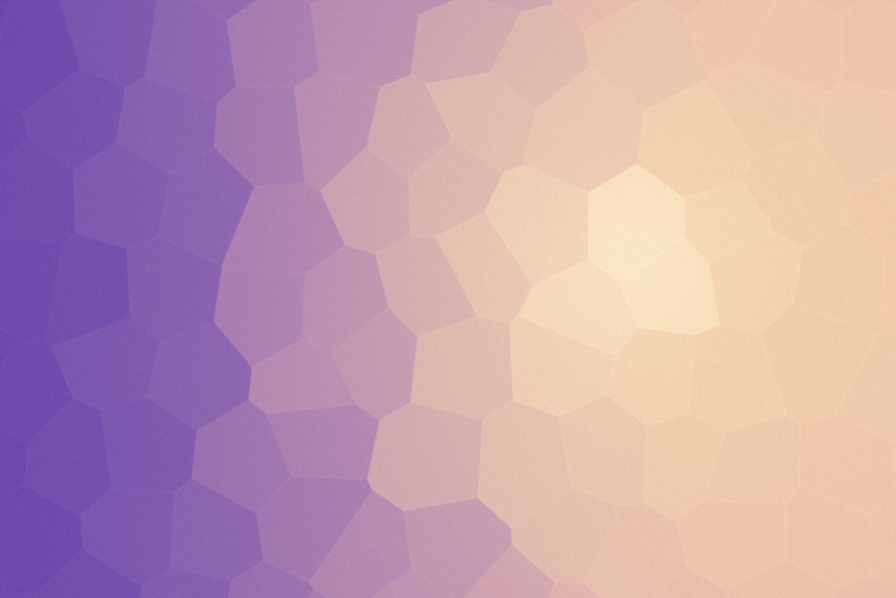
This background is drawn by a WebGL 2 fragment shader. Its source:

```glsl
#version 300 es
precision highp float;

#define SPACING vec2(0.143, 0.141)
#define ORIGIN vec2(0.848, 0.512)
#define JITTER 0.62
#define FLATNESS 0.72
#define CELL_VARIATION 0.055
#define BEND 0.4
#define GLOW_CENTER vec2(1.055, 0.555)
#define GLOW_COLOR vec3(0.985, 0.91, 0.775)
#define WARM_COLOR vec3(0.96, 0.84, 0.69)
#define EDGE_LIGHT 0.012
#define GRAIN 0.018

uniform vec2 u_resolution;
out vec4 fragColor;

float hash(vec2 p) {
  return fract(sin(dot(p, vec2(127.1, 311.7))) * 43758.5453);
}

// Staggered lattice point with a random offset, in units of canvas height
vec2 cellSite(vec2 id) {
  vec2 offset = vec2(hash(id), hash(id + 37.0)) - 0.5;
  vec2 stagger = vec2(0.5 * mod(id.y, 2.0), 0.0);
  return ORIGIN + SPACING * (id + stagger + JITTER * offset);
}

// Violet to peach, with evenly spaced stops
vec3 ramp(float t) {
  vec3 stops[7] = vec3[7](
    vec3(0.42, 0.29, 0.67), vec3(0.47, 0.33, 0.68), vec3(0.57, 0.415, 0.69),
    vec3(0.73, 0.545, 0.69), vec3(0.85, 0.68, 0.685), vec3(0.91, 0.76, 0.685),
    vec3(0.938, 0.787, 0.67));
  float s = clamp(t * 8.0, 0.0, 5.999);
  int i = int(s);
  return mix(stops[i], stops[i + 1], fract(s));
}

// Curved horizontal gradient, rosy upper and lower right, warm glow
vec3 background(vec2 p, float shift) {
  float x = p.x * u_resolution.y / u_resolution.x;
  float dy = p.y - 0.53;
  float bend = BEND * dy * dy * smoothstep(0.2, 0.6, x);
  vec3 color = ramp(x - bend + shift);
  float rosy = 1.6 * dy * dy * smoothstep(0.5, 0.8, x);
  color = mix(color, vec3(0.90, 0.72, 0.66), rosy);
  vec2 g = p - GLOW_CENTER;
  float d2 = dot(g, g);
  color = mix(color, WARM_COLOR, 0.5 * exp(-d2 / 0.15));
  return mix(color, GLOW_COLOR, exp(-d2 / 0.025));
}

// Mostly flat tone of one cell, with a trace of the smooth gradient
vec3 cellColor(vec2 p, vec2 id) {
  float shift = CELL_VARIATION * (hash(id + 71.0) - 0.5);
  vec3 flatTone = background(cellSite(id), shift);
  return mix(background(p, shift), flatTone, FLATNESS);
}

void main() {
  vec2 p = gl_FragCoord.xy / u_resolution.y;
  vec2 base = floor((p - ORIGIN) / SPACING + 0.5);

  // Nearest and second nearest sites
  vec2 nearId = base, nextId = base;
  float nearD = 1e5, nextD = 1e5;
  for (int j = -2; j <= 2; j++) {
    for (int i = -2; i <= 2; i++) {
      vec2 id = base + vec2(i, j);
      vec2 d = p - cellSite(id);
      float dist = dot(d, d);
      if (dist < nearD) {
        nextD = nearD;
        nextId = nearId;
        nearD = dist;
        nearId = id;
      } else if (dist < nextD) {
        nextD = dist;
        nextId = id;
      }
    }
  }

  // Blend across the shared border over one pixel
  float gap = max(length(cellSite(nextId) - cellSite(nearId)), 1e-4);
  float border = (nextD - nearD) / (2.0 * gap);
  float pixel = 1.0 / u_resolution.y;
  float cover = 0.5 + 0.5 * smoothstep(0.0, pixel, border);
  vec3 color = mix(cellColor(p, nextId), cellColor(p, nearId), cover);
  color += EDGE_LIGHT * (1.0 - smoothstep(0.0, 0.004, border));

  // Fine grain
  color += GRAIN * (hash(floor(p * 342.0)) - 0.5);
  fragColor = vec4(color, 1.0);
}
```
